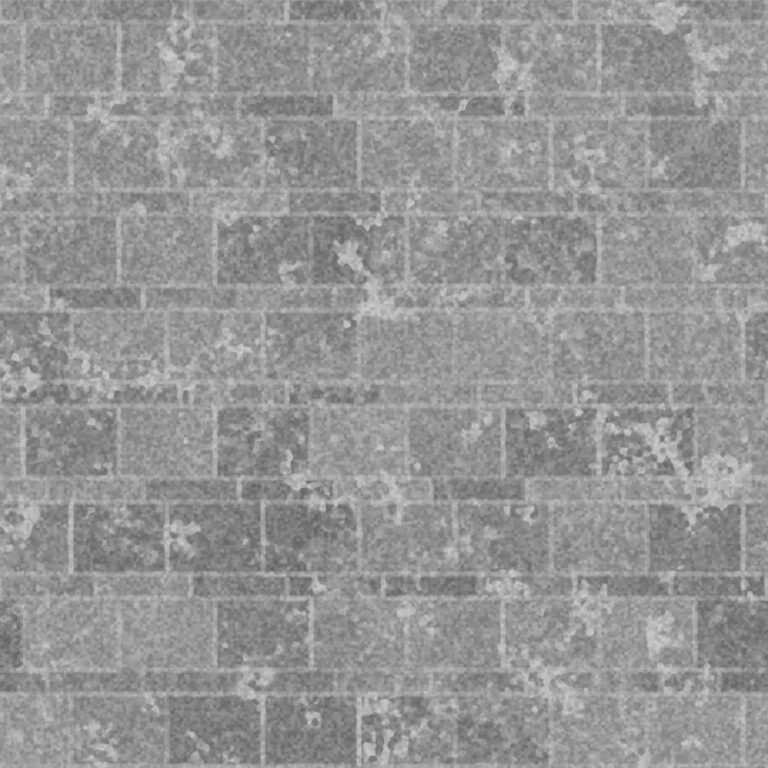
A Shadertoy shader for this texture:

```glsl
#define REPEATS 8.0        // bricks across and course pairs down
#define TALL_SHARE 0.75    // height of the tall course within a pair
#define JOINT_CORE 0.010   // half widths, in brick lengths
#define JOINT_EDGE 0.042
#define GRAIN 0.135
#define DARK_STONE 0.475
#define LIGHT_STONE 0.602
#define MORTAR 0.70
#define LICHEN 0.74

float hash(vec2 p) {
    vec3 q = fract(p.xyx * vec3(0.1031, 0.1030, 0.0973));
    q += dot(q, q.yzx + 33.33);
    return fract((q.x + q.y) * q.z);
}

// Smooth cellular noise: jittered points blended by distance, tiling over the canvas
float cellNoise(vec2 uv, float cells) {
    vec2 p = uv * cells;
    vec2 base = floor(p);
    float total = 0.0, weights = 0.0;
    for (int j = -1; j <= 1; j++) {
        for (int i = -1; i <= 1; i++) {
            vec2 cell = base + vec2(i, j);
            vec2 id = mod(cell, cells) + cells;
            vec2 jitter = 0.15 + 0.7 * vec2(hash(id + 17.0), hash(id + 59.0));
            vec2 d = cell + jitter - p;
            float w = exp(-6.0 * dot(d, d));
            total += w * hash(id);
            weights += w;
        }
    }
    return total / weights;
}

void mainImage(out vec4 fragColor, in vec2 fragCoord) {
    vec2 uv = fragCoord / iResolution.xy;

    // Alternating tall and thin courses, each shifted by a quarter brick
    float y = uv.y * REPEATS - 0.02;
    float pair = floor(y);
    float fy = y - pair;
    float thin = step(TALL_SHARE, fy);
    float row = 2.0 * pair + thin;
    float x = uv.x * REPEATS - 0.74 + 0.25 * row;
    float rowId = mod(row, 2.0 * REPEATS);
    vec2 brickId = vec2(mod(floor(x), REPEATS), rowId);
    vec2 jointId = vec2(mod(floor(x + 0.5), REPEATS), rowId);

    // Noise layers from broad to fine
    float broad = cellNoise(uv, 19.0);
    float medium = cellNoise(uv + 0.37, 52.0);
    float fine = cellNoise(uv + 0.71, 120.0);
    float grain = cellNoise(uv, 230.0);
    float wear = 0.65 * cellNoise(uv + 0.53, 11.0) + 0.2 * medium + 0.15 * fine;

    // Stone tone per brick, bleached in worn areas
    float tone = mix(DARK_STONE, LIGHT_STONE, pow(hash(brickId + 5.0), 0.65));
    tone = mix(tone, LIGHT_STONE, 0.65 * smoothstep(0.6, 0.76, wear));
    tone += 0.03 * (medium - 0.5) + 0.06 * (fine - 0.5);

    // Ragged pale patches and scattered flecks
    float patchMask = 0.6 * broad + 0.25 * medium + 0.3 * fine;
    tone = mix(tone, LICHEN, 0.85 * smoothstep(0.74, 0.92, patchMask));
    float flecks = smoothstep(0.7, 0.9, fine) * smoothstep(0.4, 0.7, wear);
    tone = mix(tone, LICHEN, 0.35 * flecks);

    // Soft joints of uneven strength
    float dx = abs(x - floor(x + 0.5));
    float dy = min(min(fy, 1.0 - fy), abs(fy - TALL_SHARE));
    float upright = 1.0 - smoothstep(JOINT_CORE, JOINT_EDGE, dx);
    float level = 1.0 - smoothstep(JOINT_CORE, JOINT_EDGE, dy);
    upright *= mix(0.45, 1.1, hash(jointId + 83.0)) * mix(0.85, 1.1, medium);
    level *= mix(0.4, 0.85, broad) * mix(0.8, 1.15, fine);
    float joint = clamp(max(upright, level), 0.0, 1.0);
    tone = mix(tone, max(tone, MORTAR), joint);

    tone += GRAIN * (grain - 0.5);
    fragColor = vec4(vec3(clamp(tone, 0.0, 1.0)), 1.0);
}
```
